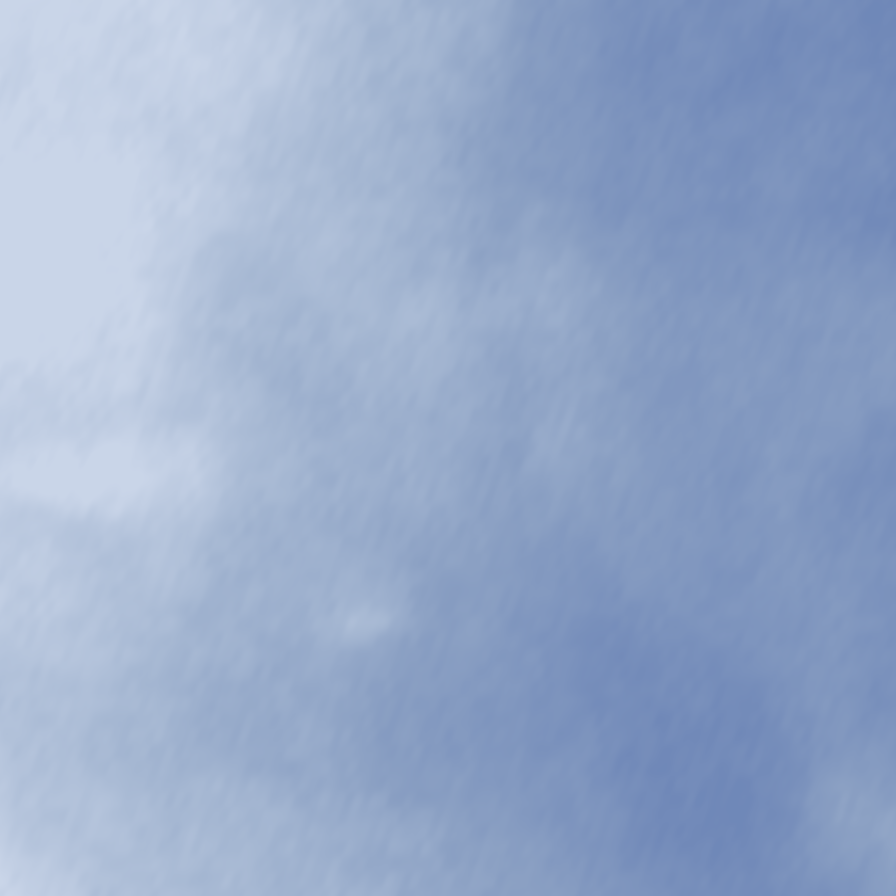
Write a WebGL 1 fragment shader that draws this texture.

```glsl
precision highp float;
uniform vec2 u_resolution;

#define DEEP_BLUE vec3(0.465, 0.557, 0.732)
#define SKY_BLUE vec3(0.545, 0.628, 0.765)
#define THIN_HAZE vec3(0.650, 0.720, 0.825)
#define PALE_HAZE vec3(0.765, 0.815, 0.896)
#define CLOUD_SCALE 3.2
#define CLOUD_AMOUNT 0.50
#define CONTRAST 1.22
#define WARP_AMOUNT 0.16
#define GRAIN_SCALE vec2(105.0, 56.0)
#define GRAIN_AMOUNT 0.115
#define MOTTLE_AMOUNT 0.09
#define GRAIN_SLANT 0.35

float hash(vec2 p) {
  vec3 q = fract(vec3(p.xyx) * 0.1031);
  q += dot(q, q.yzx + 33.33);
  return fract((q.x + q.y) * q.z);
}

float noise(vec2 p) {
  vec2 cell = floor(p);
  vec2 f = fract(p);
  f = f * f * f * (f * (f * 6.0 - 15.0) + 10.0);
  float low = mix(hash(cell), hash(cell + vec2(1.0, 0.0)), f.x);
  float high = mix(hash(cell + vec2(0.0, 1.0)), hash(cell + 1.0), f.x);
  return mix(low, high, f.y);
}

// Layered noise, turned between octaves to hide the lattice
float fbm(vec2 p) {
  float sum = 0.0;
  float weight = 0.5;
  for (int i = 0; i < 5; i++) {
    sum += weight * noise(p);
    p = mat2(1.6, 1.2, -1.2, 1.6) * p + 17.3;
    weight *= 0.45;
  }
  return sum / 0.892;
}

float glow(vec2 p, vec2 center, vec2 size) {
  vec2 d = (p - center) / size;
  return exp(-dot(d, d));
}

// Broad haze thinning from left to right, with soft lobes and wisps
float hazeDensity(vec2 uv) {
  vec2 drift = vec2(fbm(uv * 3.0 + 4.7), fbm(uv * 3.0 + 31.2)) - 0.5;
  vec2 p = uv + WARP_AMOUNT * drift;
  float left = clamp(1.0 - p.x, 0.0, 1.2);
  float haze = 0.86 * pow(left, 1.35) + 0.18 * (p.y - 0.5) * left;
  haze += 0.24 * glow(p, vec2(0.26, 0.92), vec2(0.20, 0.20));
  haze += 0.12 * glow(p, vec2(0.08, 0.70), vec2(0.16, 0.22));
  haze += 0.16 * glow(p, vec2(0.78, 0.62), vec2(0.26, 0.12));
  haze += 0.18 * glow(p, vec2(0.98, 0.48), vec2(0.14, 0.20));
  haze += 0.34 * glow(p, vec2(1.02, 0.06), vec2(0.12, 0.14));
  haze -= 0.12 * glow(p, vec2(0.70, 0.26), vec2(0.24, 0.24));
  haze -= 0.12 * glow(p, vec2(0.30, 0.64), vec2(0.09, 0.22));
  haze -= 0.10 * glow(p, vec2(1.00, 1.00), vec2(0.20, 0.20));
  haze -= 0.14 * glow(p, vec2(0.00, 0.04), vec2(0.10, 0.14));

  vec2 fray = uv + 0.12 * drift;
  haze += 0.16 * glow(fray, vec2(0.12, 0.465), vec2(0.13, 0.035));
  haze += 0.17 * glow(fray, vec2(0.39, 0.320), vec2(0.036, 0.017));
  haze += 0.10 * glow(fray, vec2(0.37, 0.340), vec2(0.07, 0.070));
  haze += CLOUD_AMOUNT * (fbm(p * CLOUD_SCALE + 8.1) - 0.5);
  return 0.36 + CONTRAST * (haze - 0.36);
}

// Soft fibres leaning up to the right, over larger mottling
float fibres(vec2 uv) {
  vec2 p = vec2(uv.x - GRAIN_SLANT * uv.y, uv.y);
  float fine = noise(p * GRAIN_SCALE);
  float coarse = noise(p * GRAIN_SCALE * 0.47 + 53.0);
  float mottle = fbm(p * vec2(20.0, 13.0) + 71.0) - 0.5;
  return GRAIN_AMOUNT * (0.6 * fine + 0.4 * coarse - 0.5) + MOTTLE_AMOUNT * mottle;
}

vec3 skyColor(float haze) {
  vec3 color = mix(DEEP_BLUE, SKY_BLUE, clamp(haze / 0.28, -0.35, 1.0));
  color = mix(color, THIN_HAZE, clamp((haze - 0.28) / 0.28, 0.0, 1.0));
  return mix(color, PALE_HAZE, clamp((haze - 0.56) / 0.32, 0.0, 1.2));
}

void main() {
  vec2 uv = gl_FragCoord.xy / u_resolution;
  gl_FragColor = vec4(skyColor(hazeDensity(uv) + fibres(uv)), 1.0);
}
```
